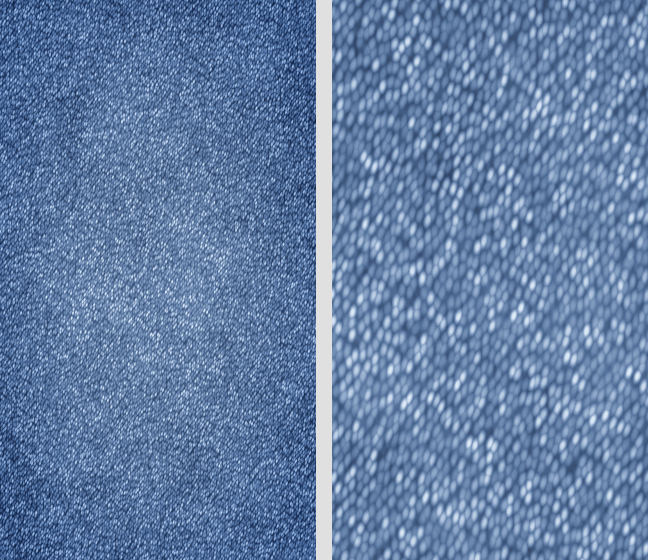
Left, the full canvas; right, a detail of the centre.
Reproduce this texture procedurally as a WebGL 1 fragment shader.

```glsl
precision highp float;
// Washed blue denim: staggered slanted warp stitches, faded clouds and darker borders.

uniform vec2 u_resolution;

// Weave, in units of the canvas width
const vec2 STITCH_PITCH = vec2(0.0072, 0.0150);
const float TWILL_STEP = 0.36;      // row shift from one column to the next
const float STITCH_LEAN = -0.22;    // sideways slant of a stitch
const vec2 STITCH_RADIUS = vec2(0.76, 0.70);
const float STITCH_JITTER = 0.56;

// Tone
const float CENTRE_TONE = 0.72;
const float BORDER_TONE = 0.42;
const float STITCH_CONTRAST = 1.04;
const float STITCH_MEAN = 0.43;
const float CLOUD_CONTRAST = 0.34;
const float FIBRE_CONTRAST = 0.24;

// Dye
const vec3 SHADOW_BLUE = vec3(0.15, 0.22, 0.34);
const vec3 INDIGO = vec3(0.325, 0.44, 0.605);
const vec3 FADED_BLUE = vec3(0.57, 0.67, 0.80);
const vec3 COTTON_WHITE = vec3(0.86, 0.91, 0.96);
const vec3 BORDER_TINT = vec3(-0.035, -0.015, 0.025);

float hash(vec2 cell) {
  vec3 h = fract(vec3(cell.xyx) * vec3(0.1031, 0.1030, 0.0973));
  h += dot(h, h.yzx + 33.33);
  return fract((h.x + h.y) * h.z);
}

float valueNoise(vec2 p) {
  vec2 cell = floor(p);
  vec2 f = fract(p);
  f = f * f * (3.0 - 2.0 * f);
  float low = mix(hash(cell), hash(cell + vec2(1.0, 0.0)), f.x);
  float high = mix(hash(cell + vec2(0.0, 1.0)), hash(cell + 1.0), f.x);
  return mix(low, high, f.y);
}

// Cellular noise on a twill grid: brightest of the elongated stitches nearby
float stitches(vec2 p) {
  vec2 grid = p / STITCH_PITCH;
  float brightest = 0.0;
  for (int i = -1; i <= 1; i++) {
    float column = floor(grid.x) + float(i);
    float y = grid.y + column * TWILL_STEP;
    for (int j = -1; j <= 1; j++) {
      vec2 cell = vec2(column, floor(y) + float(j));
      vec2 jitter = vec2(hash(cell + 17.0), hash(cell + 71.0)) - 0.5;
      vec2 d = vec2(grid.x, y) - cell - 0.5 - jitter * STITCH_JITTER;
      d.x += STITCH_LEAN * d.y * STITCH_PITCH.y / STITCH_PITCH.x;
      float body = 1.0 - smoothstep(0.15, 1.0, length(d / STITCH_RADIUS));
      float wear = hash(cell + 131.0);
      brightest = max(brightest, body * mix(0.38, 1.12, wear * wear));
    }
  }
  return brightest;
}

// Slow fading plus small worn patches
float clouds(vec2 p) {
  return 0.40 * valueNoise(p * 5.0 + 3.0)
       + 0.35 * valueNoise(p * 13.0 + 40.0)
       + 0.25 * valueNoise(p * vec2(38.0, 27.0) + 90.0) - 0.5;
}

vec3 dye(float tone) {
  vec3 color = mix(SHADOW_BLUE, INDIGO, clamp(tone / 0.42, -0.25, 1.0));
  color = mix(color, FADED_BLUE, clamp((tone - 0.42) / 0.58, 0.0, 1.0));
  return mix(color, COTTON_WHITE, clamp((tone - 1.0) / 0.5, 0.0, 1.0));
}

void main() {
  vec2 p = gl_FragCoord.xy / u_resolution.x;
  vec2 centred = 2.0 * gl_FragCoord.xy / u_resolution - 1.0;
  float border = smoothstep(0.25, 1.3, length(centred * vec2(0.88, 0.95) + vec2(0.0, 0.04)));

  // Gentle wander of the threads
  vec2 woven = p + 0.0022 * vec2(sin(p.y * 23.0 + 2.0 * sin(p.x * 9.0)),
                                 sin(p.x * 31.0 + 2.0 * sin(p.y * 11.0)));

  float fibre = valueNoise(woven * vec2(250.0, 130.0)) - 0.5;
  float tone = mix(CENTRE_TONE, BORDER_TONE, border)
             + STITCH_CONTRAST * (stitches(woven) - STITCH_MEAN)
             + CLOUD_CONTRAST * clouds(p)
             + FIBRE_CONTRAST * fibre;

  vec3 color = dye(tone) + BORDER_TINT * border;
  gl_FragColor = vec4(clamp(color, 0.0, 1.0), 1.0);
}
```
